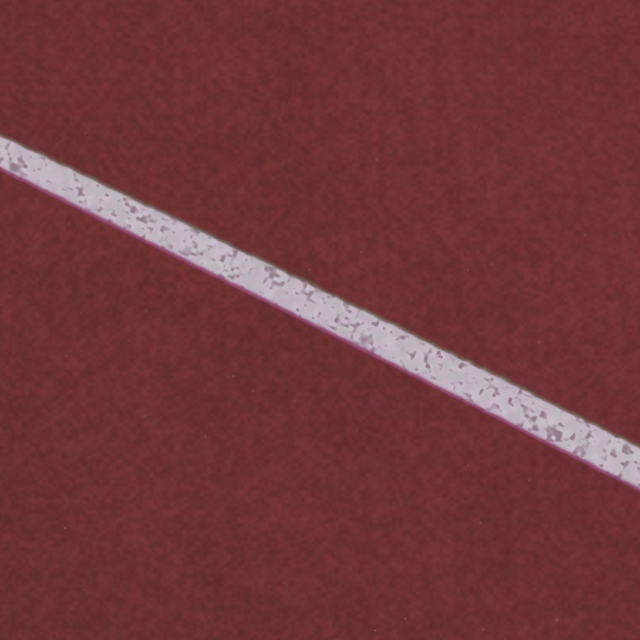
A WebGL 1 fragment shader for this texture:

```glsl
precision highp float;
// Red granular sports surface crossed by a worn, pale diagonal stripe.
uniform vec2 u_resolution;

#define GROUND vec3(0.432, 0.193, 0.200)
#define PAINT vec3(0.765, 0.715, 0.760)
#define TOP_FRINGE vec3(0.40, 0.36, 0.31)
#define LOW_FRINGE vec3(0.54, 0.23, 0.42)
#define TOP_LINE vec2(0.789, -0.488)
#define LOW_LINE vec2(0.736, -0.502)
#define BOW 0.016
#define EDGE_BLUR 0.0036
#define GRAIN 190.0
#define SPECK_CELLS 42.0

float hash(vec2 p) {
  return fract(sin(dot(p, vec2(127.1, 311.7))) * 43758.5453);
}

float noise(vec2 p) {
  vec2 i = floor(p);
  vec2 f = fract(p);
  f = f * f * (3.0 - 2.0 * f);
  float low = mix(hash(i), hash(i + vec2(1.0, 0.0)), f.x);
  float high = mix(hash(i + vec2(0.0, 1.0)), hash(i + vec2(1.0, 1.0)), f.x);
  return mix(low, high, f.y);
}

// Signed noise summed over octaves.
float layeredNoise(vec2 p) {
  float sum = 0.0;
  float weight = 0.5;
  for (int i = 0; i < 4; i++) {
    sum += weight * (noise(p) - 0.5);
    p = mat2(1.6, 1.2, -1.2, 1.6) * p + 17.3;
    weight *= 0.55;
  }
  return sum;
}

// Sparse soft dots, at most one in each grid cell.
float specks(vec2 p) {
  vec2 cell = floor(p);
  vec2 center = 0.25 + 0.5 * vec2(hash(cell + 3.1), hash(cell + 8.7));
  float radius = mix(0.10, 0.22, hash(cell + 5.3));
  float dot2 = 1.0 - smoothstep(0.0, radius, length(fract(p) - center));
  return dot2 * step(0.95, hash(cell + 21.0)) * hash(cell + 31.0);
}

vec3 groundColor(vec2 p) {
  float grain = noise(p * GRAIN) + noise(p * GRAIN * 0.53 + 40.0) - 1.0;
  float patches = layeredNoise(p * 9.0);
  float tint = noise(p * 85.0 + 70.0) - 0.5;
  vec3 color = GROUND * (1.0 + 0.11 * grain + 0.09 * patches);
  color += vec3(0.012, -0.012, -0.010) * tint;
  color += vec3(0.012, 0.002, 0.006) * (p.x + p.y - 1.0);
  float amount = specks(p * SPECK_CELLS) * mix(0.55, 0.25, p.y);
  return mix(color, vec3(0.64, 0.44, 0.43), amount);
}

vec3 paintColor(vec2 p) {
  // Align the stipple with the stripe.
  vec2 q = mat2(0.895, 0.446, -0.446, 0.895) * p;
  float fine = noise(q * vec2(150.0, 175.0));
  float coarse = noise(q * 88.0 + 13.0);
  float pits = smoothstep(0.52, 0.88, 0.6 * fine + 0.4 * coarse);
  vec3 color = PAINT * (1.0 + 0.09 * (coarse - 0.5));
  color += vec3(0.03, -0.02, 0.025) * (noise(p * 70.0 + 91.0) - 0.5);
  return mix(color, vec3(0.50, 0.40, 0.46), 0.75 * pits);
}

void main() {
  vec2 p = gl_FragCoord.xy / u_resolution;
  float blur = max(EDGE_BLUR, 0.7 / u_resolution.y);

  // Distances inward from the two stripe edges.
  float bow = BOW * p.x * (1.0 - p.x);
  float wobble = 0.003 * (noise(p * 75.0) - 0.5);
  float fromTop = 0.897 * (TOP_LINE.x + TOP_LINE.y * p.x + bow - p.y) + wobble;
  float fromLow = 0.894 * (p.y - LOW_LINE.x - LOW_LINE.y * p.x - 0.5 * bow) + 0.5 * wobble;
  float stripe = smoothstep(-blur, blur, fromTop) * smoothstep(-blur, blur, fromLow);

  vec3 color = mix(groundColor(p), paintColor(p), stripe);

  // Coloured fringes: olive above, magenta below.
  float topBand = exp(-pow((fromTop + 0.001) / 0.0032, 2.0));
  float lowBand = exp(-pow((fromLow - 0.0005) / 0.0036, 2.0));
  color = mix(color, TOP_FRINGE, 0.6 * topBand);
  color = mix(color, LOW_FRINGE, 0.7 * lowBand);

  gl_FragColor = vec4(clamp(color, 0.0, 1.0), 1.0);
}
```
